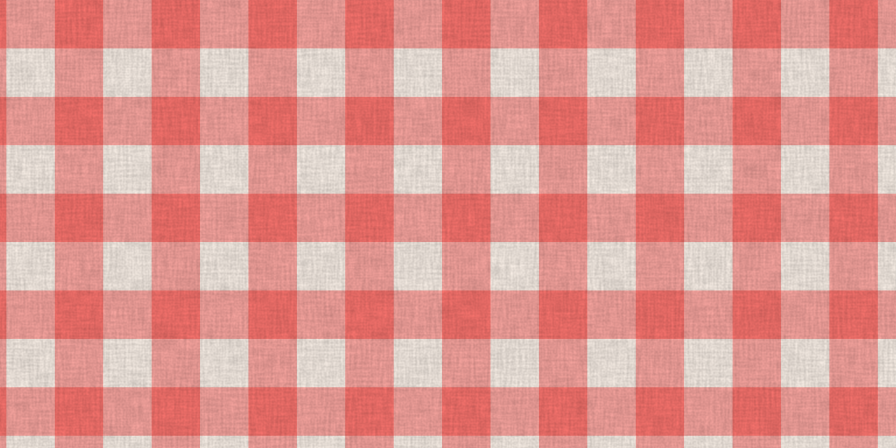
Write a Shadertoy shader that draws this texture.

```glsl
const float REPEATS_DOWN = 4.627;         // check repeats per canvas height
const vec2 CHECK_OFFSET = vec2(0.434, 0.0); // phase, in repeats from the top left
const vec3 CREAM = vec3(0.875, 0.84, 0.81);
const vec3 PINK = vec3(0.875, 0.58, 0.56);
const vec3 RED = vec3(0.875, 0.405, 0.385);
const float THREADS = 170.0;              // threads per canvas height
const float THREAD_STRETCH = 9.0;         // streak length over thread width
const float WARP_DEPTH = 0.085;
const float WEFT_DEPTH = 0.07;
const float GRAIN_DEPTH = 0.07;
const float MOTTLE_SCALE = 14.0;
const float MOTTLE_DEPTH = 0.02;

vec2 randomGradient(vec2 cell) {
    vec3 p = fract(cell.xyx * vec3(0.1031, 0.1030, 0.0973));
    p += dot(p, p.yzx + 33.33);
    float angle = 6.2832 * fract((p.x + p.y) * p.z);
    return vec2(cos(angle), sin(angle));
}

float gradientNoise(vec2 p) {
    vec2 cell = floor(p);
    vec2 f = p - cell;
    vec2 u = f * f * f * (f * (f * 6.0 - 15.0) + 10.0);
    vec2 e = vec2(1.0, 0.0);
    float a = dot(randomGradient(cell), f);
    float b = dot(randomGradient(cell + e.xy), f - e.xy);
    float c = dot(randomGradient(cell + e.yx), f - e.yx);
    float d = dot(randomGradient(cell + e.xx), f - e.xx);
    return mix(mix(a, b, u.x), mix(c, d, u.x), u.y);
}

// Coverage of the dyed stripes: the first half of each repeat
vec2 stripes(vec2 t, float blur) {
    vec2 inside = 0.25 - abs(fract(t + 0.25) - 0.5);
    return smoothstep(-blur, blur, inside);
}

// Brightness of the linen: long threads both ways, grain and soft mottling
float linen(vec2 p) {
    vec2 q = p * THREADS;
    float warp = gradientNoise(q * vec2(1.0, 1.0 / THREAD_STRETCH) + 17.3);
    float weft = gradientNoise(q * vec2(1.0 / THREAD_STRETCH, 1.0) + 71.7);
    float grain = gradientNoise(q * 1.13 + 139.1);
    float mottle = gradientNoise(p * MOTTLE_SCALE + 5.5);
    return 1.0 + WARP_DEPTH * warp + WEFT_DEPTH * weft
         + GRAIN_DEPTH * grain + MOTTLE_DEPTH * mottle;
}

void mainImage(out vec4 fragColor, in vec2 fragCoord) {
    vec2 p = fragCoord / iResolution.y;
    p.y = 1.0 - p.y;

    // Crossed stripes: cream ground, pink singles, red overlaps
    float blur = 0.6 * REPEATS_DOWN / iResolution.y;
    vec2 dyed = stripes(p * REPEATS_DOWN + CHECK_OFFSET, blur);
    vec3 color = mix(mix(CREAM, PINK, dyed.x), mix(PINK, RED, dyed.x), dyed.y);

    fragColor = vec4(clamp(color * linen(p), 0.0, 1.0), 1.0);
}
```
